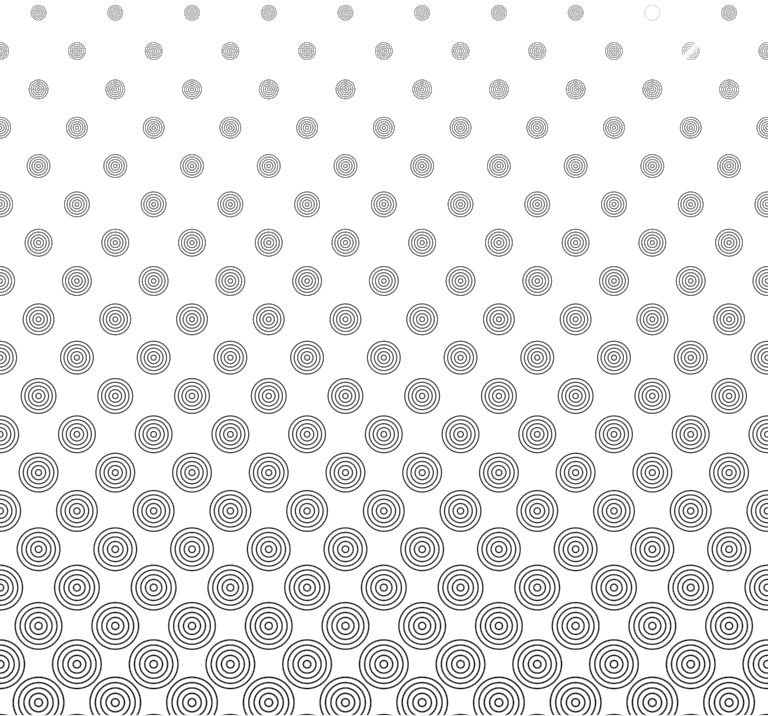
Write a Shadertoy shader that draws this pattern.

```glsl
// Staggered rows of concentric line rings that grow from top to bottom on white.

const vec3 PAPER = vec3(1.0);
const vec3 INK = vec3(0.10);

// All lengths are fractions of the canvas width.
const float COLUMN_STEP = 0.0999;
const float ROW_STEP = 0.0499;
const vec2 FIRST_CENTER = vec2(0.0502, 0.0166);
const float FIRST_RADIUS = 0.0100;
const float RADIUS_GROWTH = 0.00132;
const vec2 BOTTOM_FADE = vec2(0.9300, 0.9322);

const int RING_COUNT = 5;
const float INNER_RING = 0.15;   // shares of the outer radius
const float OUTER_RING = 0.975;
const float STROKE = 0.053;

// Box-filtered coverage of a line, correct for lines thinner than a pixel.
float lineCoverage(float d, float halfWidth, float pixel) {
    float outer = clamp((d + halfWidth) / pixel + 0.5, 0.0, 1.0);
    float inner = clamp((d - halfWidth) / pixel + 0.5, 0.0, 1.0);
    return outer - inner;
}

// Evenly spaced rings from firstRing up to the outer edge.
float rings(vec2 p, float radius, int firstRing, float pixel) {
    float dist = length(p);
    float halfWidth = 0.5 * STROKE * radius;
    float ink = 0.0;
    for (int i = firstRing; i < RING_COUNT; i++) {
        float t = float(i) / float(RING_COUNT - 1);
        float ringRadius = radius * mix(INNER_RING, OUTER_RING, t);
        ink += lineCoverage(dist - ringRadius, halfWidth, pixel);
    }
    return min(ink, 1.0);
}

// A pale diagonal streak rubbed across one motif.
float streak(vec2 p, float radius) {
    float across = (p.x + p.y) / radius;
    return mix(0.12, 0.75, smoothstep(0.15, 0.75, abs(across)));
}

// Ink left by the motif of one row that lies nearest to p.
float motifRow(vec2 p, float row, float pixel) {
    float odd = mod(row, 2.0);
    vec2 q = p - FIRST_CENTER - vec2(0.5 * COLUMN_STEP * odd, ROW_STEP * row);
    float column = floor(q.x / COLUMN_STEP + 0.5);
    q.x -= column * COLUMN_STEP;
    float radius = FIRST_RADIUS + RADIUS_GROWTH * row;

    // Two worn motifs near the upper right corner
    bool faded = row == 0.0 && column == 8.0;
    bool rubbed = row == 1.0 && column == 8.0;
    float ink = rings(q, radius, faded ? RING_COUNT - 1 : 0, pixel);
    if (faded) ink *= 0.4;
    if (rubbed) ink *= streak(q, radius);
    return ink;
}

void mainImage(out vec4 fragColor, in vec2 fragCoord) {
    // Measure down from the top edge
    vec2 p = vec2(fragCoord.x, iResolution.y - fragCoord.y) / iResolution.x;
    float pixel = 1.35 / iResolution.x;

    // Only the rows just above and below can reach this point
    float rowAbove = floor((p.y - FIRST_CENTER.y) / ROW_STEP);
    float ink = 0.0;
    for (int i = 0; i < 2; i++) {
        float row = max(rowAbove + float(i), 0.0);
        ink = max(ink, motifRow(p, row, pixel));
    }

    // Thin pale strip along the bottom edge
    ink *= 1.0 - smoothstep(BOTTOM_FADE.x, BOTTOM_FADE.y, p.y);
    fragColor = vec4(mix(PAPER, INK, ink), 1.0);
}
```
